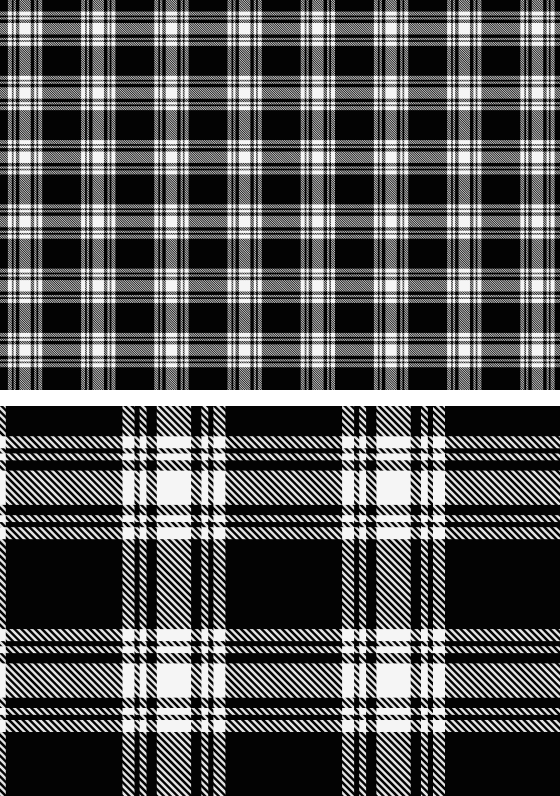
Top: the whole. Bottom: its middle third, enlarged.
A WebGL 1 fragment shader for this pattern:

```glsl
precision highp float;
// Black and white twill plaid: mirrored stripe bands crossing over diagonal hatching.

uniform vec2 u_resolution;

// Lengths are fractions of the canvas height.
const vec2 REPEAT = vec2(0.1877, 0.1648);       // plaid repeat, across and up
const vec2 BAND_CENTER = vec2(0.6273, 0.5968);  // middle of one crossing
const vec2 HATCHES = vec2(32.0, 28.0);          // twill lines per repeat
const float THREAD = 0.001466;                  // width of one thread

// Stripe edges, in threads from the middle of a band.
const float WIDE_EDGE = 10.0;
const vec2 THIN_EDGES = vec2(16.0, 20.0);
const vec2 OUTER_EDGES = vec2(23.0, 30.0);

const vec3 BLACK = vec3(0.01);
const vec3 WHITE = vec3(0.96);
const float CROSS_SHADE = 0.07;                 // dimming where colours interlace

// Share of a pixel lying below an edge.
float below(float x, float edge, float pixel) {
  return clamp((edge - x) / pixel + 0.5, 0.0, 1.0);
}

float stripe(float x, vec2 edges, float pixel) {
  return below(x, edges.y, pixel) - below(x, edges.x, pixel);
}

// White threads of one direction, measured from the band middle.
float bandThreads(float offset, float pixel) {
  float x = abs(offset) / THREAD;
  float p = pixel / THREAD;
  return below(x, WIDE_EDGE, p) + stripe(x, THIN_EDGES, p) + stripe(x, OUTER_EDGES, p);
}

// Integral of a square wave that is on for half of each unit period.
float squareIntegral(float x) {
  return 0.5 * floor(x) + min(fract(x), 0.5);
}

// Box-filtered square wave, fading to an even grey when lines are too fine.
float twill(float phase, float width) {
  return (squareIntegral(phase + 0.5 * width) - squareIntegral(phase - 0.5 * width)) / width;
}

void main() {
  float pixel = 1.0 / u_resolution.y;
  vec2 cell = (gl_FragCoord.xy * pixel - BAND_CENTER) / REPEAT;
  vec2 offset = (fract(cell + 0.5) - 0.5) * REPEAT;

  // Vertical warp and horizontal weft
  float warp = bandThreads(offset.x, pixel);
  float weft = bandThreads(offset.y, pixel);

  // Diagonal interlacing, falling to the right
  float hatchWidth = 1.414 * pixel * HATCHES.x / REPEAT.x;
  float warpOnTop = twill(dot(cell, HATCHES), hatchWidth);
  float cloth = mix(weft, warp, warpOnTop);
  cloth *= 1.0 - CROSS_SHADE * abs(warp - weft);

  gl_FragColor = vec4(mix(BLACK, WHITE, cloth), 1.0);
}
```
